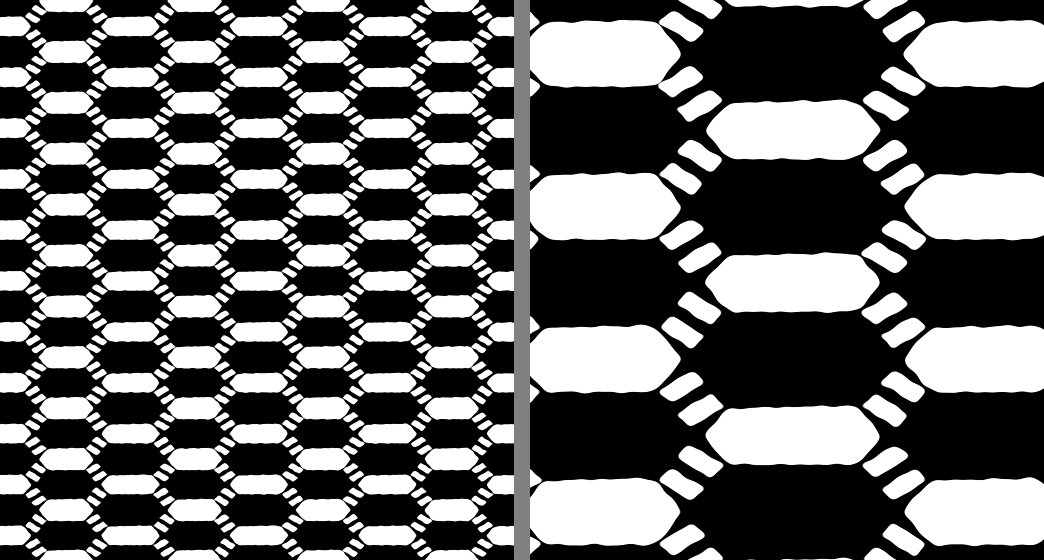
Left: the whole. Right: its middle third, enlarged.
Reproduce this pattern procedurally as a Shadertoy shader.

```glsl
// Black lace net: white flat hexagons in a half-drop layout, 4 across and
// 11 down, joined by slanted pairs of small white bars. Each cell is folded
// into one quadrant; layered sines that wrap give the edges a cut-out wobble.

const float TAU = 6.2831853;

float smoothMax(float a, float b, float k) {
    float h = max(k - abs(a - b), 0.0) / k;
    return max(a, b) + 0.25 * h * h * k;
}

// Hexagon with pointed left and right ends; its top edge rises to the right
float hexagon(vec2 p, vec2 halfSize) {
    float top = halfSize.y + (p.y > 0.0 ? 0.022 * p.x : 0.0);
    float softY = sqrt(p.y * p.y + 3.0) - 1.7;
    float slant = dot(vec2(abs(p.x) - halfSize.x, softY), vec2(0.75, 0.66));
    return smoothMax(abs(p.y) - top, slant, 4.0);
}

// Slanted bar whose short ends follow the diagonal of the net
float bar(vec2 p, vec2 halfSize) {
    float ends = abs(dot(p, vec2(0.69, -0.73))) - halfSize.x;
    float sides = abs(dot(p, vec2(0.52, 0.854))) - halfSize.y;
    return smoothMax(ends, sides, 2.5);
}

// Irregular edge offset; whole frequencies keep it periodic
float edgeWobble(vec2 uv) {
    return 0.22 * sin(TAU * dot(uv, vec2(47.0, 31.0)))
         + 0.20 * sin(TAU * dot(uv, vec2(-38.0, 59.0)) + 1.7)
         + 0.13 * sin(TAU * dot(uv, vec2(83.0, -22.0)) + 4.1);
}

void mainImage(out vec4 fragColor, in vec2 fragCoord) {
    vec2 uv = fragCoord / iResolution.xy;

    // The canvas is 704 by 768 units
    vec2 repeats = vec2(4.0, 11.0);
    vec2 cellSize = vec2(704.0, 768.0) / repeats;
    vec2 grid = uv * repeats - vec2(0.515, -0.02);
    vec2 p = (fract(grid + 0.5) - 0.5) * cellSize;
    vec2 dropped = (fract(grid) - 0.5) * cellSize;

    // Two staggered sets of hexagons
    float d = hexagon(p, vec2(37.0, 15.0));
    d = min(d, hexagon(dropped, vec2(39.7, 13.2)));

    // Bars mirrored into all four quadrants
    vec2 folded = abs(p);
    d = min(d, bar(folded - vec2(37.3, 12.6), vec2(8.9, 4.1)));
    d = min(d, bar(folded - vec2(45.7, 23.4), vec2(9.1, 4.2)));

    d += edgeWobble(uv);
    float soft = 0.6 * 704.0 / iResolution.x;
    float white = 1.0 - smoothstep(-soft, soft, d);
    fragColor = vec4(vec3(white), 1.0);
}
```
